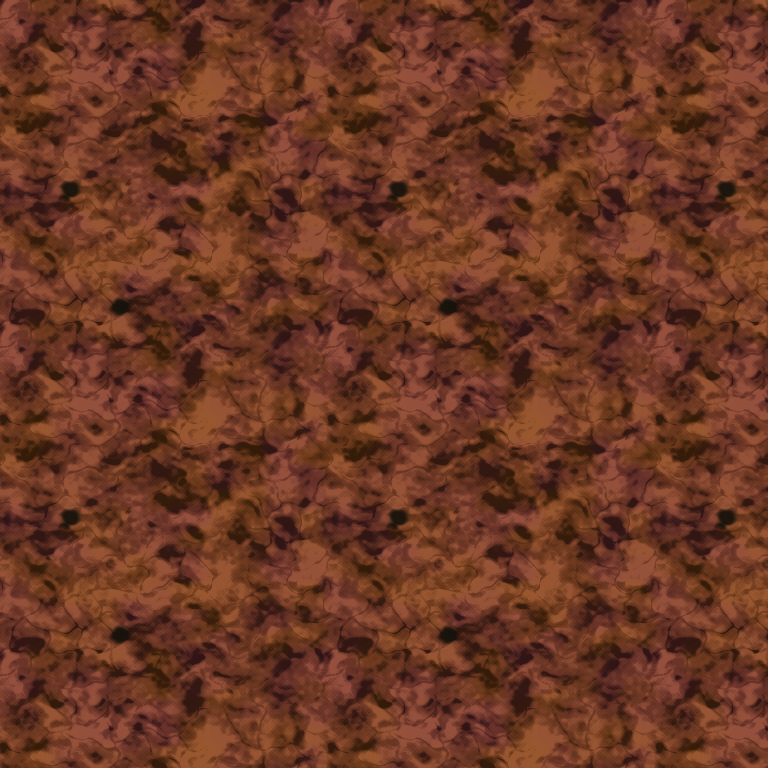
This texture is drawn by a WebGL 1 fragment shader. Its source:

```glsl
precision highp float;
// Reddish-brown burl bark: one square tile, repeated REPEATS times each way.
// Wrapping cellular noise, bent by layered sines, gives blotches, cracks and
// knots; two black holes and one ringed swirl mark every tile.

#define REPEATS 2.341
#define CONTRAST 1.05
#define WARP 0.010
#define CRACK_DEPTH 0.34
#define KNOT_DEPTH 0.62
#define HOLE_RADIUS 0.034
#define HOLE_LOW vec2(0.366, 0.412)
#define HOLE_HIGH vec2(0.213, 0.762)
#define SWIRL_CENTRE vec2(0.777, 0.884)
#define SWIRL_RADIUS 0.10

uniform vec2 u_resolution;

const vec3 DARK  = vec3(0.20, 0.095, 0.060);
const vec3 MID   = vec3(0.42, 0.212, 0.135);
const vec3 LIGHT = vec3(0.59, 0.325, 0.215);
const vec3 HOLE  = vec3(0.085, 0.070, 0.045);

vec2 hash2(vec2 c) {
  vec3 q = fract(c.xyx * vec3(0.1031, 0.1030, 0.0973));
  q += dot(q, q.yzx + 33.33);
  return fract((q.xx + q.yz) * q.zy);
}

// Cellular noise that wraps over the unit tile, with n cells each way.
// Returns smooth tint, nearest distance, border distance, nearest random value.
vec4 cells(vec2 p, vec2 n, float seed) {
  vec2 q = p * n, base = floor(q);
  float near = 9.0, next = 9.0, pick = 0.0, sum = 0.0, total = 0.0;
  for (int j = -1; j <= 1; j++) {
    for (int i = -1; i <= 1; i++) {
      vec2 cell = base + vec2(float(i), float(j));
      vec2 id = floor(mod(cell + 0.5, n)) + seed;
      float value = hash2(id + 57.0).x;
      vec2 away = q - cell - 0.15 - 0.7 * hash2(id);
      float d = length(away);
      float weight = exp(-5.0 * d * d);
      sum += weight * value;
      total += weight;
      if (d < near) {
        next = near;
        near = d;
        pick = value;
      } else {
        next = min(next, d);
      }
    }
  }
  return vec4(sum / total, near, next - near, pick);
}

// Offset from a point, taken the short way round the tile
vec2 wrapped(vec2 p, vec2 centre) {
  return fract(p - centre + 0.5) - 0.5;
}

// Whole-number frequencies keep the bending seamless
vec2 bend(vec2 p) {
  vec2 a = 6.28318 * p;
  return sin(a.yx * vec2(3.0, 4.0) + a * vec2(2.0, 1.0))
       + 0.6 * sin(a.yx * vec2(8.0, 7.0) - a * vec2(5.0, 6.0) + 1.7)
       + 0.35 * sin(a.yx * vec2(17.0, 15.0) + a * vec2(9.0, 11.0) + 4.1);
}

float hole(vec2 p, vec2 centre, float rough) {
  float d = length(wrapped(p, centre) * vec2(0.9, 1.0)) + rough;
  return 1.0 - smoothstep(0.45 * HOLE_RADIUS, HOLE_RADIUS, d);
}

void main() {
  vec2 tile = gl_FragCoord.xy / u_resolution * REPEATS;
  vec2 p = tile + WARP * bend(tile);

  // Blotches from coarse to fine, each slightly bending the next
  vec4 broad = cells(p, vec2(6.0, 8.0), 3.0);
  vec4 medium = cells(p, vec2(13.0, 19.0), 21.0);
  p += 0.035 * (vec2(medium.x, broad.x) - 0.5);
  vec4 fine = cells(p, vec2(29.0, 39.0), 43.0);
  vec4 grain = cells(tile, vec2(67.0, 79.0), 91.0);
  float tone = 0.45 * broad.x + 0.75 * medium.x + 0.75 * fine.x + 0.4 * grain.x;
  tone = 0.56 + CONTRAST * (tone - 1.175);

  // Pale fibres along the small cell borders, and a faint woven grain
  tone += 0.13 * (1.0 - smoothstep(0.0, 0.22, fine.z)) * smoothstep(0.35, 0.7, medium.x);
  tone += 0.035 * sin(515.22 * tile.x) * sin(515.22 * tile.y);

  // Rings of the swirl
  float ring = length(wrapped(p, SWIRL_CENTRE));
  tone += 0.14 * sin(170.0 * ring) * (1.0 - smoothstep(0.3 * SWIRL_RADIUS, SWIRL_RADIUS, ring));

  // Broken dark cracks
  vec4 plate = cells(p, vec2(9.0, 11.0), 137.0);
  float crack = 1.0 - smoothstep(0.01, 0.11, plate.z);
  tone -= CRACK_DEPTH * crack * smoothstep(0.35, 0.65, broad.x * 0.5 + fine.x * 0.5);

  // Small flattened knots in some of the cells
  vec4 spot = cells(p, vec2(8.0, 12.0), 173.0);
  float size = 0.12 + 0.34 * smoothstep(0.5, 1.0, spot.w);
  float knot = step(0.5, spot.w) * (1.0 - smoothstep(0.25 * size, size, spot.y));
  tone -= KNOT_DEPTH * knot;

  // Colour ramp, drifting between ochre and dusky rose
  vec3 colour = mix(DARK, MID, smoothstep(-0.1, 0.5, tone));
  colour = mix(colour, LIGHT, smoothstep(0.45, 1.05, tone));
  float hue = cells(tile, vec2(11.0, 14.0), 211.0).x - 0.5;
  colour += hue * vec3(0.02, 0.035, -0.065);

  float rough = 0.018 * (fine.x - 0.5);
  float pit = max(hole(tile, HOLE_LOW, rough), hole(tile, HOLE_HIGH, rough));
  gl_FragColor = vec4(mix(colour, HOLE, 0.92 * pit), 1.0);
}
```
